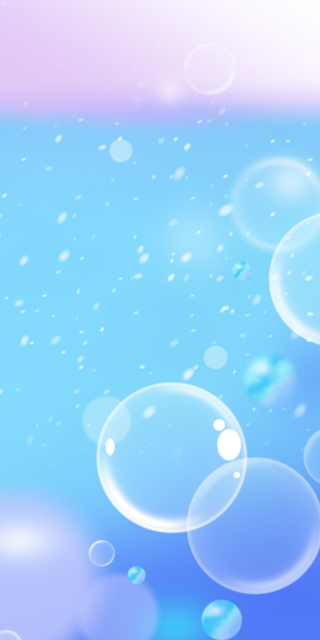
This background is drawn by a Shadertoy shader. Its source:

```glsl
const vec3 WHITE = vec3(1.0);
const vec3 LILAC = vec3(0.885, 0.79, 0.97);
const vec3 HAZE = vec3(0.72, 0.70, 0.98);
const vec3 SKY_BLUE = vec3(0.52, 0.80, 0.98);
const vec3 AQUA = vec3(0.51, 0.85, 0.99);
const vec3 DEEP_BLUE = vec3(0.31, 0.47, 0.96);
const vec3 MID_BLUE = vec3(0.41, 0.65, 0.98);
const vec3 LAVENDER = vec3(0.76, 0.79, 0.99);
const vec3 TEAL = vec3(0.25, 0.83, 0.97);
const float HORIZON = 1.635;
const float SPECK_CHANCE = 0.32;

float pixel;

vec2 hash2(vec2 p) {
    vec3 q = fract(p.xyx * vec3(0.1031, 0.1030, 0.0973));
    q += dot(q, q.yzx + 33.33);
    return fract((q.xx + q.yz) * q.zy);
}

float waves(vec2 p) {
    float sum = 0.0, amp = 0.5;
    for (int i = 0; i < 4; i++) {
        sum += amp * sin(p.x + 1.3 * sin(p.y)) * cos(p.y - 0.7 * p.x);
        p = mat2(1.6, 1.2, -1.2, 1.6) * p + 1.7;
        amp *= 0.5;
    }
    return sum;
}

float glow(vec2 p, vec2 center, vec2 size) {
    vec2 q = (p - center) / size;
    return exp(-dot(q, q));
}

float disc(vec2 p, vec2 center, vec2 radius, float blur) {
    float d = (length((p - center) / radius) - 1.0) * min(radius.x, radius.y);
    float edge = max(blur, pixel);
    return 1.0 - smoothstep(-edge, edge, d);
}

// Thin shell with a bright crescent facing the light direction
vec3 bubble(vec3 col, vec2 p, vec2 center, float r, vec2 light, float body, float shine, float blur) {
    vec2 q = (p - center) / r;
    float d = length(q);
    float facing = dot(q, normalize(light)) / max(d, 0.001);
    float rim = exp(-pow((d - 0.975) / (0.018 + blur / r), 2.0));
    float arc = exp(-pow((d - 0.89) / 0.085, 2.0)) * smoothstep(0.35, 1.0, facing);
    float back = exp(-pow((d - 0.91) / 0.06, 2.0)) * smoothstep(0.6, 1.0, -facing);
    float alpha = body * (0.5 + 0.8 * pow(min(d, 1.0), 4.0));
    alpha += shine * (0.35 * rim + 0.85 * arc + 0.5 * back);
    return mix(col, WHITE, clamp(alpha, 0.0, 1.0) * disc(p, center, vec2(r), blur));
}

// Small sphere with shifting aqua, blue and pearl bands
vec3 pearl(vec3 col, vec2 p, vec2 center, float r, float blur) {
    vec2 q = (p - center) / r;
    float band = 0.5 + 0.5 * sin(4.0 * q.x - 2.5 * q.y + 2.0 * waves(q * 2.0 + center * 9.0));
    vec3 tint = mix(vec3(0.25, 0.79, 0.97), vec3(0.59, 0.95, 0.98), band);
    tint = mix(tint, vec3(0.73, 0.76, 1.0), 0.6 * smoothstep(0.1, 0.9, q.x - q.y));
    tint = mix(tint, WHITE, 0.75 * glow(q, vec2(-0.3, 0.45), vec2(0.45, 0.28)));
    return mix(col, tint, 0.85 * disc(p, center, vec2(r), blur));
}

// Scattered flecks, one per chosen grid cell
float specks(vec2 p, float cells, float size) {
    vec2 cell = floor(p * cells);
    vec2 rnd = hash2(cell + cells);
    vec2 trait = hash2(cell + 71.0);
    vec2 q = (fract(p * cells) - 0.25 - 0.5 * rnd) / cells;
    float turn = 0.2 + 0.9 * trait.y;
    q = mat2(cos(turn), -sin(turn), sin(turn), cos(turn)) * q;
    float r = size * (0.45 + 0.55 * rnd.y);
    return step(trait.x, SPECK_CHANCE) * disc(q, vec2(0.0), vec2(r, 0.6 * r), 0.35 * r) * (0.35 + 0.6 * rnd.x);
}

vec3 backdrop(vec2 p) {
    float drift = waves(p * vec2(4.0, 5.0));
    vec3 sea = mix(AQUA, SKY_BLUE, smoothstep(1.15, 1.65, p.y));
    sea = mix(sea, MID_BLUE, smoothstep(0.85, 0.15, p.y + 0.25 - 0.4 * p.x));
    sea = mix(sea, DEEP_BLUE, smoothstep(0.5, 0.0, p.y + 0.12 - 0.22 * p.x));
    sea += 0.018 * drift;
    vec3 sky = mix(LILAC, WHITE, 0.95 * smoothstep(0.1, 1.1, p.x * 0.75 + (p.y - 1.7) * 1.2));
    sky = mix(sky, HAZE, 0.55 * smoothstep(0.13, 0.0, p.y - HORIZON));
    vec3 col = mix(sea, sky, smoothstep(-0.05, 0.05, p.y - HORIZON + 0.025 * drift));
    col = mix(col, HAZE, 0.6 * glow(p, vec2(0.52, 1.64), vec2(0.22, 0.045)));
    col = mix(col, MID_BLUE, 0.75 * glow(p, vec2(1.0, 0.82), vec2(0.15, 0.14)));
    col = mix(col, TEAL, 0.8 * glow(p, vec2(0.55, 0.04), vec2(0.13, 0.09)));
    col = mix(col, WHITE, 0.28 * glow(p, vec2(0.61, 1.25), vec2(0.1)));
    return mix(col, WHITE, 0.45 * glow(p, vec2(0.53, 1.714), vec2(0.04)));
}

void mainImage(out vec4 fragColor, in vec2 fragCoord) {
    vec2 p = fragCoord / iResolution.xy * vec2(1.0, 2.0);
    pixel = 1.0 / iResolution.x;
    vec3 col = backdrop(p);

    // Blurred foreground and distant bubbles
    col = mix(col, LAVENDER, 0.85 * disc(p, vec2(0.04, 0.19), vec2(0.27), 0.07));
    col = mix(col, WHITE, 0.75 * glow(p, vec2(0.06, 0.31), vec2(0.11, 0.06)));
    col = mix(col, LAVENDER, 0.5 * disc(p, vec2(0.37, 0.08), vec2(0.125), 0.018));
    col = bubble(col, p, vec2(0.872, 1.362), 0.15, vec2(0.3, 1.0), 0.2, 0.3, 0.02);
    col = mix(col, WHITE, 0.55 * glow(p, vec2(0.91, 1.43), vec2(0.07, 0.06)));

    // Drifting flecks in three sizes
    float field = smoothstep(0.5, 0.8, p.y) * (1.0 - 0.75 * smoothstep(1.55, 1.72, p.y));
    float size = 0.022;
    float cells = 8.0;
    for (int i = 0; i < 3; i++) {
        col = mix(col, WHITE, 0.8 * field * specks(p + 0.13 * float(i), cells, size));
        cells *= 1.45;
        size *= 0.6;
    }

    // Flat discs and pearls
    col = mix(col, WHITE, 0.40 * disc(p, vec2(0.378, 1.529), vec2(0.036), 0.002));
    col = mix(col, WHITE, 0.35 * disc(p, vec2(0.674, 0.883), vec2(0.037), 0.002));
    col = mix(col, WHITE, 0.28 * disc(p, vec2(0.333, 0.685), vec2(0.076), 0.006));
    col = pearl(col, p, vec2(0.844, 0.812), 0.08, 0.016);
    col = pearl(col, p, vec2(0.756, 1.153), 0.03, 0.003);
    col = pearl(col, p, vec2(0.693, 0.0625), 0.063, 0.004);
    col = pearl(col, p, vec2(0.427, 0.203), 0.028, 0.002);

    // Clear bubbles
    col = bubble(col, p, vec2(0.656, 1.784), 0.081, vec2(0.6, -0.8), 0.12, 0.45, 0.002);
    col = bubble(col, p, vec2(1.052, 1.128), 0.212, vec2(-0.8, -0.6), 0.32, 0.6, 0.003);
    col = bubble(col, p, vec2(1.042, 0.573), 0.094, vec2(-0.6, 0.8), 0.2, 0.25, 0.003);
    col = bubble(col, p, vec2(0.797, 0.357), 0.214, vec2(0.5, -0.85), 0.24, 0.45, 0.003);
    col = bubble(col, p, vec2(0.318, 0.271), 0.041, vec2(-0.6, 0.7), 0.2, 0.6, 0.002);
    col = bubble(col, p, vec2(0.02, -0.02), 0.052, vec2(0.4, 1.0), 0.2, 0.4, 0.002);
    col = bubble(col, p, vec2(0.537, 0.570), 0.236, vec2(-0.55, -0.85), 0.25, 0.95, 0.002);

    // Window reflections on the main bubble
    float glint = disc(p, vec2(0.716, 0.610), vec2(0.037, 0.049), 0.002);
    glint = max(glint, disc(p, vec2(0.685, 0.672), vec2(0.018), 0.002));
    glint = max(glint, disc(p, vec2(0.740, 0.516), vec2(0.010), 0.002));
    glint = max(glint, disc(p, vec2(0.344, 0.604), vec2(0.014, 0.026), 0.002));
    fragColor = vec4(clamp(mix(col, WHITE, glint), 0.0, 1.0), 1.0);
}
```
